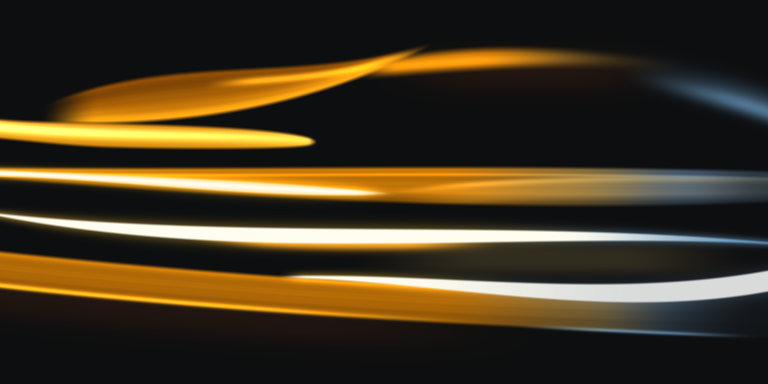
A WebGL 1 fragment shader for this background:

```glsl
precision highp float;
// Flowing ribbons of amber light that cool to blue on a near-black field.
uniform vec2 u_resolution;

// Palette
const vec3 NIGHT = vec3(.05, .055, .06);
const vec3 EMBER = vec3(.34, .13, .01);
const vec3 AMBER = vec3(.8, .48, .03);
const vec3 GOLD = vec3(1., .76, .16);
const vec3 SAND = vec3(.54, .43, .22);
const vec3 STEEL = vec3(.26, .34, .42);
const vec3 SKY = vec3(.38, .58, .74);
const vec3 WHITE = vec3(1., .99, .94);
const vec3 SILVER = vec3(.85, .86, .86);

// Spans (start, end) and heights at four even stations along them
const vec2 FULL = vec2(0., 1.);
const vec2 FLAME_SPAN = vec2(.05, .57);
const vec4 FLAME_TOP = vec4(.719, .805, .828, .893);
const vec4 FLAME_LOW = vec4(.682, .69, .753, .891);
const vec2 RIDGE_SPAN = vec2(.26, .56);
const vec4 RIDGE = vec4(.776, .794, .82, .883);
const vec2 VEIL_SPAN = vec2(.45, .9);
const vec4 VEIL_TOP = vec4(.818, .867, .867, .839);
const vec4 VEIL_LOW = vec4(.797, .82, .828, .802);
const vec2 WISP_SPAN = vec2(.82, 1.);
const vec4 WISP = vec4(.785, .755, .724, .688);
const vec2 TONGUE_SPAN = vec2(0., .412);
const vec4 TONGUE = vec4(.664, .648, .641, .63);
const vec4 SHEET_TOP = vec4(.562, .562, .563, .553);
const vec4 SHEET_LOW = vec4(.536, .49, .466, .474);
const vec2 BLADE_SPAN = vec2(0., .52);
const vec4 BLADE = vec4(.549, .531, .51, .495);
const vec4 BLADE_WIDTH = vec4(.008, .011, .014, 0.);
const vec2 CREST_SPAN = vec2(.5, 1.);
const vec4 CREST = vec4(.495, .526, .534, .531);
const vec4 BEAM = vec4(.44, .388, .385, .367);
const vec4 BEAM_WIDTH = vec4(.003, .019, .015, .002);
const vec2 TAIL_SPAN = vec2(.22, .66);
const vec4 TAIL = vec4(.396, .366, .362, .368);
const vec4 BASE_TOP = vec4(.344, .284, .25, .25);
const vec4 BASE_LOW = vec4(.252, .192, .151, .122);
const vec2 ARC_SPAN = vec2(.37, 1.);
const vec4 ARC = vec4(.279, .259, .237, .268);
const vec4 ARC_WIDTH = vec4(.002, .013, .023, .027);

float hash(float n) { return fract(sin(n * 127.1) * 43758.5); }
float ramp(float a, float b, float x) { return smoothstep(a, b, x); }
float glow(float d, float r) { return exp(-d * d / (r * r)); }
float noise(float p) { return mix(hash(floor(p)), hash(floor(p) + 1.), ramp(0., 1., fract(p))); }

// Cubic through four evenly spaced stations
float curve(float x, vec2 span, vec4 k) {
  float s = 3. * clamp((x - span.x) / (span.y - span.x), 0., 1.);
  float a = s - 1., b = s - 2., c = s - 3.;
  return dot(k, vec4(-a * b * c, 3. * s * b * c, -3. * s * a * c, s * a * b) / 6.);
}

float band(float y, float lo, float hi, float soft) {
  return ramp(lo - soft, lo + soft, y) * (1. - ramp(hi - soft, hi + soft, y));
}

float within(float x, vec2 span, float fade) {
  return ramp(span.x, span.x + fade, x) * (1. - ramp(span.y - fade, span.y, x));
}

// Fine threads that follow a ribbon between its edges
float threads(float y, float lo, float hi) {
  float v = (y - lo) / max(hi - lo, .01);
  return .82 + .22 * noise(v * 5. + 2.) + .12 * noise(v * 13.);
}

// Solid streak with a coloured halo
vec3 streak(vec3 col, vec3 halo, vec3 core, float d, float w, float soft, float fade) {
  return mix(col + halo * .4 * glow(d, w + .009) * fade, core, band(d, -w, w, soft) * fade);
}

void main() {
  vec2 p = gl_FragCoord.xy / u_resolution;
  float x = p.x, y = p.y, soft = max(.004, 1. / u_resolution.y);
  vec3 tint = mix(mix(AMBER, SAND, ramp(.56, .78, x)), STEEL, ramp(.74, .9, x));
  vec3 col = NIGHT;

  // Upper flame with ridge and rim
  float lo = curve(x, FLAME_SPAN, FLAME_LOW), hi = curve(x, FLAME_SPAN, FLAME_TOP);
  vec3 c = mix(AMBER, EMBER, .5 * ramp(lo, hi, y)) * threads(y, lo, hi) + GOLD * .35 * glow(y - lo, .025);
  c += GOLD * .55 * glow(y - curve(x, RIDGE_SPAN, RIDGE), .01) * within(x, RIDGE_SPAN, .08);
  col = mix(col, c, band(y, lo, hi, soft * 1.8) * within(x, FLAME_SPAN, .08));

  // Fading veil and cool wisp
  lo = curve(x, VEIL_SPAN, VEIL_LOW);
  hi = curve(x, VEIL_SPAN, VEIL_TOP);
  c = mix(AMBER, SAND * .7, ramp(.62, .82, x)) + GOLD * .2 * glow(y - lo - .02, .012);
  col = mix(col, c, band(y, lo, hi, .013) * ramp(.45, .52, x) * (1. - ramp(.6, .9, x)));
  col += EMBER * .22 * glow(y - .81, .05) * within(x, vec2(.46, .92), .18);
  float d = y - curve(x, WISP_SPAN, WISP);
  col += SKY * ramp(.8, .98, x) * (.55 * glow(d - .018, .024) + .25 * glow(d - .045, .035));

  // Rounded tongue
  float t = x / TONGUE_SPAN.y;
  float w = .031 * sqrt(max(1. - t * t * t * t, 0.)) * mix(.78, 1., ramp(0., .35, t));
  d = y - curve(x, TONGUE_SPAN, TONGUE);
  c = mix(AMBER, GOLD, glow(d, .022)) + WHITE * .45 * glow(d - .006, .013) * (1. - .6 * t);
  col = mix(col, c, band(d, -w, w, soft * 1.5) * (1. - ramp(.97, 1.01, t)));

  // Middle sheet, crest and blade
  lo = curve(x, FULL, SHEET_LOW);
  hi = curve(x, FULL, SHEET_TOP);
  d = y - curve(x, CREST_SPAN, CREST);
  c = tint * (threads(y, lo, hi) * mix(.65, 1., ramp(lo, lo + .03, y)) + .4 * glow(y - hi + .018, .005));
  c += SAND * within(x, vec2(.48, 1.1), .15) * (.45 * glow(d, .008) + .22 * band(d, -.05, 0., .012));
  col = mix(col, c, band(y, lo, hi, soft * 1.6) * (1. - .45 * ramp(.88, 1., x)));
  d = y - curve(x, BLADE_SPAN, BLADE);
  w = curve(x, BLADE_SPAN, BLADE_WIDTH);
  col = streak(col, GOLD, mix(GOLD, WHITE, glow(d, w + .002)), d, w, soft, 1. - ramp(.46, .52, x));

  // Long beam with golden tail and haze
  col += SAND * .27 * band(y, .29, .36, .025) * within(x, vec2(.44, 1.), .2);
  col += AMBER * .85 * glow(y - curve(x, TAIL_SPAN, TAIL), .014) * within(x, TAIL_SPAN, .14);
  d = y - curve(x, FULL, BEAM);
  w = curve(x, FULL, BEAM_WIDTH);
  c = mix(WHITE, SKY, ramp(.72, 1., x));
  col = streak(col, mix(GOLD, SKY, ramp(.55, .85, x)), c, d, w, soft, 1.);

  // Lower ribbon, lit along its bottom edge
  lo = curve(x, FULL, BASE_LOW);
  hi = curve(x, FULL, BASE_TOP);
  c = tint * threads(y, lo, hi) * mix(.75, 1.05, ramp(lo, hi, y));
  col = mix(col, c, band(y, lo, hi, soft * 1.6) * (1. - .85 * ramp(.78, .99, x)));
  col += GOLD * .6 * glow(y - lo - .004, .007) * (1. - ramp(.25, .68, x));
  col += SKY * .6 * glow(y - lo, .005) * within(x, vec2(.66, 1.), .14);
  col += EMBER * .22 * glow(y - lo + .02, .06) * (1. - ramp(.35, .75, x));

  // Silver arc
  d = y - curve(x, ARC_SPAN, ARC);
  w = curve(x, ARC_SPAN, ARC_WIDTH);
  c = mix(WHITE, SILVER, ramp(.5, .85, x));
  col = streak(col, mix(GOLD, STEEL, ramp(.45, .75, x)), c, d, w, soft, ramp(.36, .4, x));
  gl_FragColor = vec4(min(col, 1.), 1.);
}
```
